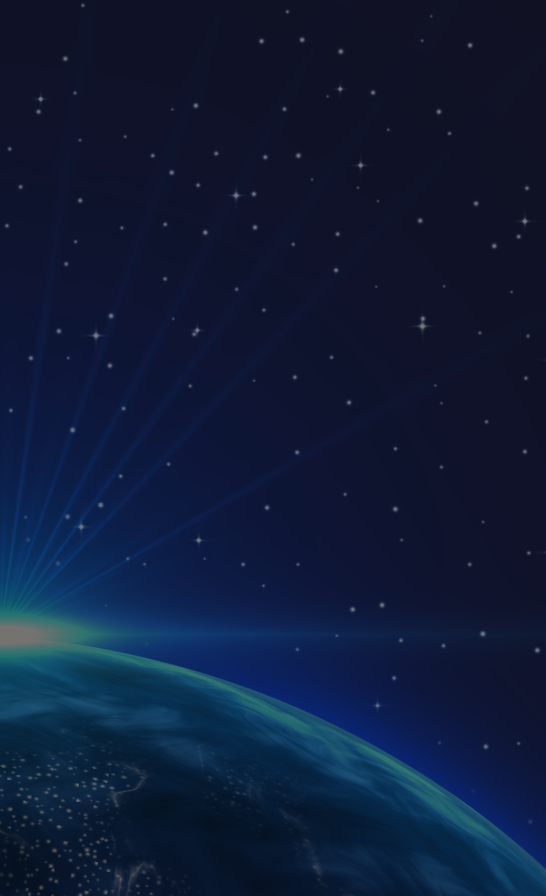
Give the GLSL for this background, as a Shadertoy shader.

```glsl
// Sunrise over a planet seen from orbit: a glow, light rays and a lens streak
// over a starry sky. The planet is a large disc with a hazy rim, with clouds
// from warped layered sines and city lights from cellular noise.

// Lengths are in canvas heights, from the lower left corner.
const vec2 SUN = vec2(0.0, 0.292);
const vec2 PLANET = vec2(-0.063, -0.703);
const float RADIUS = 0.9947;
const vec3 SPACE = vec3(0.063, 0.066, 0.128);
const vec3 BLUE_GLOW = vec3(-0.035, 0.035, 0.24);
const vec3 CYAN_GLOW = vec3(0.0, 0.27, 0.20);
const vec3 SUN_CORE = vec3(0.45, 0.40, 0.38);
const vec3 RIM_HALO = vec3(-0.02, 0.07, 0.27);
const vec3 NIGHT_SEA = vec3(0.03, 0.07, 0.155);
const vec3 DAY_SEA = vec3(0.015, 0.23, 0.40);
const vec3 CLOUD = vec3(0.11, 0.15, 0.14);
const vec3 CITY = vec3(0.42, 0.33, 0.24);
const vec3 STAR = vec3(0.44, 0.47, 0.50);
const vec3 MAX_LIGHT = vec3(0.46, 0.45, 0.44);
const float STAR_CELL = 0.051;
const float SPARKLE_CELL = 0.17;
const float CITY_CELL = 0.012;
const float RAY_ANGLES[6] = float[](0.53, 0.82, 0.95, 1.08, 1.23, 1.43);

vec3 hash3(vec2 cell) {
    vec3 p = fract(cell.xyx * vec3(0.1031, 0.1030, 0.0973));
    p += dot(p, p.yxz + 33.33);
    return fract((p.xxy + p.yzz) * p.zyx);
}

float gauss(float x) { return exp(-x * x); }

// Layered sines, each layer bent by the one before; about -1 to 1.
float swirl(vec2 p) {
    float sum = 0.0, amp = 0.55;
    for (int i = 0; i < 5; i++) {
        p += 0.7 * sin(p.yx * 1.1 + float(i));
        sum += amp * sin(p.x) * cos(p.y);
        p = mat2(1.36, 1.02, -1.02, 1.36) * p + 2.3;
        amp *= 0.62;
    }
    return sum;
}

// One soft dot in some of the cells of a grid.
float dots(vec2 p, float size, float radius, float density) {
    vec2 cell = floor(p / size);
    vec3 rnd = hash3(cell + 17.0);
    vec2 offset = (fract(p / size) - 0.15 - 0.7 * rnd.xy) * size;
    float seed = fract(rnd.z * 7.31 + rnd.x * 3.7);
    float spread = radius * mix(0.65, 1.2, seed);
    return step(rnd.z, density) * gauss(length(offset) / spread) * mix(0.45, 1.0, seed);
}

// Larger stars with four thin points.
float sparkles(vec2 p) {
    vec2 cell = floor(p / SPARKLE_CELL);
    vec3 rnd = hash3(cell + 5.0);
    vec2 d = abs((fract(p / SPARKLE_CELL) - 0.2 - 0.6 * rnd.xy) * SPARKLE_CELL);
    float size = mix(0.6, 1.1, rnd.x);
    float points = exp(-d.x / (0.0045 * size)) * gauss(d.y / 0.0014)
                 + exp(-d.y / (0.0045 * size)) * gauss(d.x / 0.0014);
    return step(rnd.z, 0.6) * (0.6 * points + 0.6 * gauss(length(d) / (0.003 * size)));
}

// Straight beams plus a fine fan close to the sun.
float rays(vec2 d) {
    float angle = atan(d.y, d.x + 0.0001);
    float dist = length(d), sum = 0.0;
    for (int i = 0; i < 6; i++)
        sum += gauss((angle - RAY_ANGLES[i]) / 0.014) * exp(-dist / 0.27);
    float fan = 0.5 + 0.5 * sin(angle * 41.0 + 2.0 * sin(angle * 13.0));
    return sum + 0.8 * fan * fan * exp(-dist / 0.10) * smoothstep(0.2, 0.6, angle);
}

vec3 skyColor(vec2 p, float height) {
    vec2 d = p - SUN;
    float dist = length(d);
    vec3 col = SPACE + BLUE_GLOW * exp(-dist / 0.29) + CYAN_GLOW * exp(-dist / 0.085);
    col += RIM_HALO * exp(-height / 0.055) * smoothstep(0.05, 0.40, p.x);
    col += vec3(0.0, 0.06, 0.13) * rays(d);
    float stars = dots(p, STAR_CELL, 0.0021, 0.65) + sparkles(p);
    return col + STAR * stars * smoothstep(0.04, 0.2, dist) * smoothstep(0.0, 0.08, height);
}

vec3 planetColor(vec2 p, float depth) {
    // Arc along the rim and foreshortened distance in from it.
    vec2 v = p - PLANET;
    vec2 q = vec2(RADIUS * atan(v.x, v.y), sqrt(2.0 * max(depth, 0.0)));
    float clouds = swirl(q * vec2(7.0, 10.0) + 1.5);
    float wisps = swirl(q * vec2(22.0, 30.0));
    float day = exp(-depth / 0.085);
    vec3 col = mix(NIGHT_SEA, DAY_SEA, day);
    col *= 1.0 + 0.28 * clouds + 0.18 * wisps;
    col += CLOUD * smoothstep(0.0, 0.9, clouds + 0.5 * wisps) * (0.15 + 0.85 * day);
    col += vec3(0.12, 0.13, 0.08) * exp(-depth / 0.012);
    col += CYAN_GLOW * 0.45 * exp(-length(p - SUN) / 0.10);

    // Towns scattered on land, and thin lit coastlines.
    float land = swirl(q * vec2(9.0, 8.0) + 4.0);
    float coast = exp(-abs(land - 0.05) / 0.045) * smoothstep(-0.3, 0.5, wisps);
    float towns = dots(q, CITY_CELL, 0.0027, 0.65) * smoothstep(-0.25, 0.4, land);
    float night = smoothstep(0.05, 0.16, depth) * (1.0 - smoothstep(0.30, 0.52, p.x));
    return col + CITY * night * (0.85 * towns + 0.45 * coast);
}

void mainImage(out vec4 fragColor, in vec2 fragCoord) {
    vec2 p = fragCoord / iResolution.y;
    float pixel = 1.0 / iResolution.y;
    float height = length(p - PLANET) - RADIUS;
    vec3 col = mix(planetColor(p, max(-height, 0.0)), skyColor(p, max(height, 0.0)),
                   smoothstep(-pixel, pixel, height));

    // Lens streak and sun core lie over both sky and planet.
    vec2 d = p - SUN;
    float flat_dist = length(d * vec2(0.22, 1.0));
    col += vec3(0.02, 0.15, 0.16) * exp(-abs(d.y) / 0.008 - abs(d.x) / 0.25);
    col += vec3(0.0, 0.06, 0.10) * gauss(d.y / 0.025) * exp(-abs(d.x) / 0.4);
    col += SUN_CORE * gauss(flat_dist / 0.017) + vec3(0.10, 0.16, 0.14) * exp(-flat_dist / 0.025);
    fragColor = vec4(clamp(col, vec3(0.0), MAX_LIGHT), 1.0);
}
```
